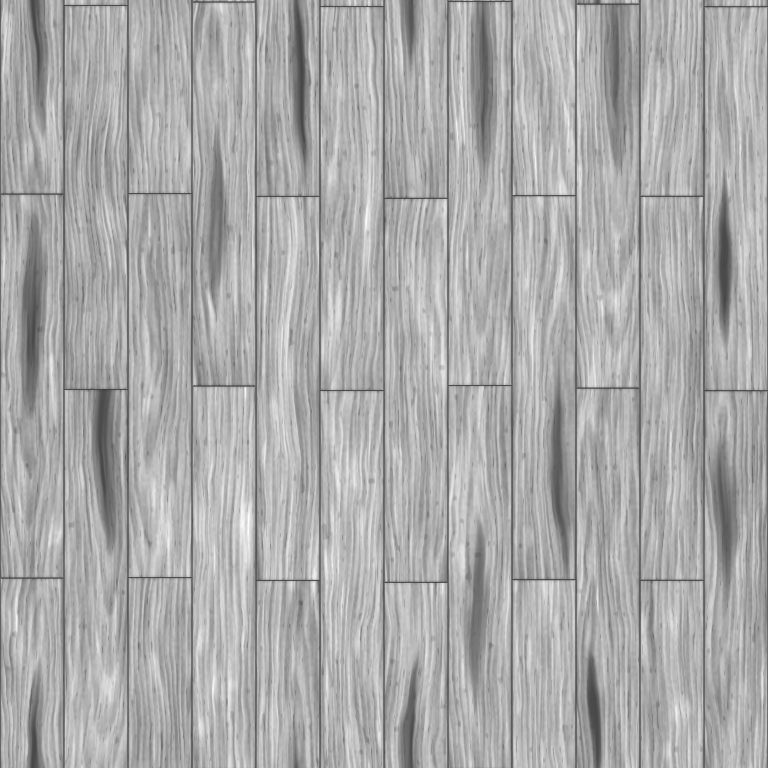
Reproduce this texture procedurally as a WebGL 1 fragment shader.

```glsl
precision highp float;

uniform vec2 u_resolution;

const float COLUMNS = 12.0;
const float ROWS = 2.0;
const float SEAM_HALF_WIDTH = 0.0008;
const vec3 WOOD = vec3(0.695);
const vec3 HEART = vec3(0.25);
const vec3 SEAM = vec3(0.24);

float hash(vec2 p) {
  vec3 q = fract(p.xyx * vec3(0.1031, 0.1030, 0.0973));
  q += dot(q, q.yzx + 33.33);
  return fract((q.x + q.y) * q.z);
}

float noise(vec2 p) {
  vec2 cell = floor(p);
  vec2 f = fract(p);
  f = f * f * (3.0 - 2.0 * f);
  float low = mix(hash(cell), hash(cell + vec2(1.0, 0.0)), f.x);
  float high = mix(hash(cell + vec2(0.0, 1.0)), hash(cell + 1.0), f.x);
  return mix(low, high, f.y);
}

// Noise centred on zero
float ripple(vec2 p) {
  return noise(p) - 0.5;
}

// xy: position inside the plank, zw: plank index
vec4 plankAt(vec2 uv) {
  float column = floor(uv.x * COLUMNS);
  float drop = 0.009 * hash(vec2(column, 7.0));
  float stagger = 0.25 * (1.0 - mod(column, 2.0)) - drop;
  float y = (uv.y - stagger) * ROWS;
  return vec4(fract(uv.x * COLUMNS), fract(y), column, mod(floor(y), ROWS));
}

// Slow sideways drift of the fibres
vec2 bendGrain(vec2 p, vec2 seed) {
  float bend = 0.20 * ripple(p * vec2(1.6, 3.5) + seed);
  bend += 0.035 * ripple(p * vec2(6.0, 16.0) + seed);
  return vec2(p.x + bend, p.y);
}

// Growth rings: long arches around the centre of the cut
float growthRings(vec2 p, vec2 centre, float stretch, float count) {
  float radius = length((p - centre) * vec2(1.0, stretch));
  float t = fract(radius * count);
  return smoothstep(0.0, 0.75, t) * (1.0 - smoothstep(0.8, 1.0, t));
}

// Fine fibres, broad bands, pale flecks and dark pores
float fibres(vec2 p, vec2 seed) {
  float tone = 0.13 * ripple(p * vec2(4.0, 1.5) + seed);
  tone += 0.14 * ripple(p * vec2(15.0, 5.0) + seed);
  tone += 0.16 * ripple(p * vec2(36.0, 11.0) + seed);
  tone += 0.05 * ripple(p * vec2(40.0, 110.0) + seed);
  tone += 0.10 * smoothstep(0.74, 0.95, noise(p * vec2(11.0, 9.0) + seed + 31.0));
  tone -= 0.11 * smoothstep(0.80, 0.97, noise(p * vec2(32.0, 34.0) + seed + 57.0));
  return tone;
}

// Pointed dark streak, 1 at its core
float spindle(vec2 p, vec2 centre, vec2 halfSize) {
  vec2 q = (p - centre) / halfSize;
  float reach = sqrt(q.x * q.x + 0.015) + q.y * q.y;
  return 1.0 - smoothstep(0.0, 1.15, reach);
}

// Distance to the plank border in canvas units
float borderDistance(vec2 p) {
  vec2 d = (0.5 - abs(p - 0.5)) / vec2(COLUMNS, ROWS);
  return min(d.x, d.y);
}

void main() {
  vec2 uv = gl_FragCoord.xy / u_resolution;
  float pixel = 1.0 / min(u_resolution.x, u_resolution.y);
  vec4 plank = plankAt(uv);
  vec2 local = plank.xy;
  vec2 id = plank.zw;
  vec2 seed = vec2(17.0, 43.0) * (id + 1.0);
  vec2 grain = bendGrain(local, seed);

  // Each plank is cut from its own part of the log
  float cut = hash(id + 11.3);
  float hasHeart = step(0.52, cut);
  vec2 random = vec2(hash(id + 3.7), hash(id + 23.1));
  vec2 looseCentre = vec2(-0.6, 0.0) + random * vec2(2.2, 1.0);
  vec2 heartCentre = vec2(0.25, 0.12) + random * vec2(0.55, 0.76);
  vec2 centre = mix(looseCentre, heartCentre, hasHeart);
  float stretch = mix(0.25, 0.55, hash(id + 41.9));
  float count = mix(8.0, 14.0, hash(id + 67.3));

  // Wood tone
  float tone = fibres(grain, seed);
  tone += 0.10 * (0.52 - growthRings(grain, centre, stretch, count));
  tone += 0.05 * (hash(id + 83.5) - 0.5);
  vec3 color = WOOD + tone;

  // Dark heartwood
  vec2 heartSize = vec2(mix(0.15, 0.26, random.y), mix(0.24, 0.42, random.x));
  float heart = hasHeart * spindle(grain, centre, heartSize);
  heart *= 0.75 + 0.6 * noise(grain * vec2(22.0, 5.0) + seed);
  color = mix(color, HEART, clamp(heart * mix(0.55, 1.0, hash(id + 97.1)), 0.0, 0.9));

  // Seams with a faint shaded edge
  float border = borderDistance(local);
  color *= 1.0 - 0.10 * (1.0 - smoothstep(0.0, 0.005, border));
  float seam = 1.0 - smoothstep(-0.5 * pixel, 0.5 * pixel, border - SEAM_HALF_WIDTH);
  color = mix(color, SEAM, 0.85 * seam);

  gl_FragColor = vec4(clamp(color, 0.0, 1.0), 1.0);
}
```
